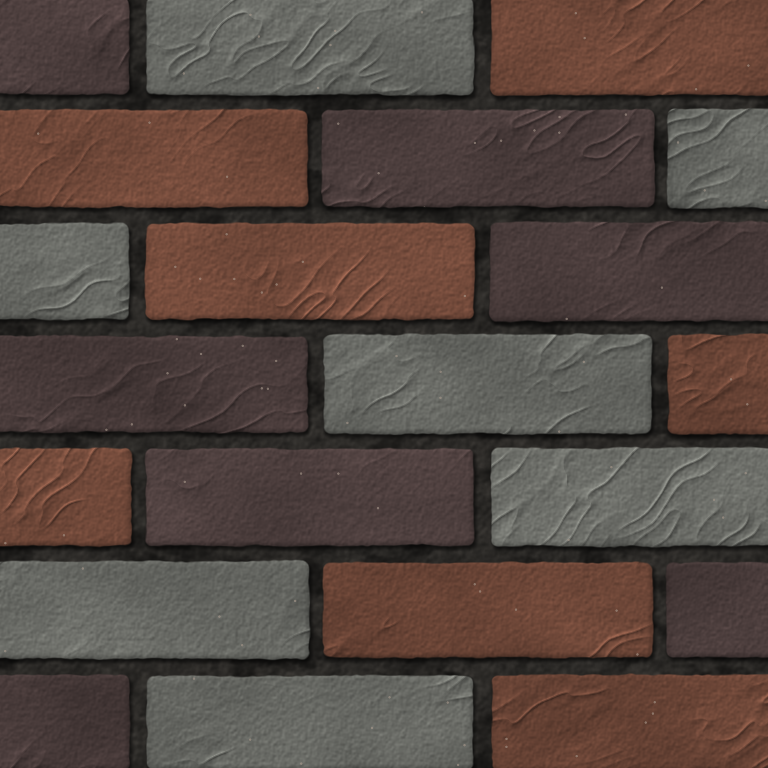
A WebGL 1 fragment shader for this texture:

```glsl
precision highp float;
// Draws staggered brickwork in grey, rust and plum with creased, grainy faces and dark mortar.

uniform vec2 u_resolution;

float hash(vec2 p) {
  vec3 q = fract(vec3(p.xyx) * 0.1031);
  q += dot(q, q.yzx + 33.33);
  return fract((q.x + q.y) * q.z);
}

float noise(vec2 p) {
  vec2 i = floor(p), f = fract(p);
  f = f * f * (3.0 - 2.0 * f);
  return mix(mix(hash(i), hash(i + vec2(1.0, 0.0)), f.x),
             mix(hash(i + vec2(0.0, 1.0)), hash(i + 1.0), f.x), f.y);
}

float fbm(vec2 p) {
  float sum = 0.0, amp = 0.5;
  for (int i = 0; i < 4; i++) {
    sum += amp * noise(p);
    p = mat2(1.6, 1.2, -1.2, 1.6) * p + 17.3;
    amp *= 0.5;
  }
  return sum;
}

float roundedBox(vec2 p, vec2 halfSize, float radius) {
  vec2 q = abs(p) - halfSize + radius;
  return length(max(q, 0.0)) + min(max(q.x, q.y), 0.0) - radius;
}

// Height of a brick face: leathery grain plus slanted creases in patches.
float faceHeight(vec2 p, float seed) {
  float grain = 0.65 * noise(p * 210.0) + 0.4 * noise(p * 330.0 + 9.0);
  vec2 s = p + seed * 13.0 + 0.02 * vec2(noise(p * 24.0 + seed), noise(p * 24.0 + 40.0));
  float angle = 0.35 + 0.5 * seed;
  float c = cos(angle), n = sin(angle);
  vec2 q = vec2(c * s.x + n * s.y, c * s.y - n * s.x);
  float fold = 1.0 - abs(2.0 * noise(q * vec2(14.0, 62.0)) - 1.0);
  float patchy = smoothstep(0.48, 0.8, noise(p * vec2(9.0, 13.0) + seed * 71.0));
  return grain + 2.3 * patchy * pow(fold, 4.0);
}

void main() {
  vec2 uv = gl_FragCoord.xy / u_resolution;
  float pixel = 1.0 / min(u_resolution.x, u_resolution.y);

  // Locate the brick: rows count from the top, every other row is shifted.
  float y = (1.0 - uv.y - 0.0592) / 0.147;
  float row = floor(y + 0.5);
  float odd = mod(row, 2.0);
  float x = (uv.x - mix(0.4036, 0.1862, odd)) / 0.449;
  float column = floor(x + 0.5);
  vec2 local = vec2(x - column, row - y) * vec2(0.449, 0.147);
  vec2 id = vec2(column, row) + 20.0;
  float seed = hash(id * 3.7);

  // Slightly uneven brick outline.
  vec2 halfSize = vec2(0.2145, 0.063) + 0.004 * (vec2(hash(id + 5.1), hash(id + 9.4)) - 0.5);
  float wobble = 0.0028 * (noise(uv * 45.0) - 0.5) + 0.0015 * (noise(uv * 140.0) - 0.5);
  float d = roundedBox(local, halfSize, 0.009) + wobble;

  // The three clay colours cycle along each row and step every two rows.
  float kind = mod(column + floor(row * 0.5) + 1.0 - 2.0 * odd + 12.0, 3.0);
  vec3 plum = vec3(0.285, 0.232, 0.228);
  vec3 grey = vec3(0.400, 0.405, 0.385);
  vec3 rust = vec3(0.415, 0.268, 0.212);
  vec3 clay = kind < 0.5 ? plum : (kind < 1.5 ? grey : rust);

  // Broad tone changes, then relief lit from the upper left.
  float tone = 0.94 + 0.12 * seed + 0.35 * (fbm(uv * vec2(8.0, 12.0) + seed * 30.0) - 0.47);
  float relief = faceHeight(uv, seed) - faceHeight(uv + vec2(-0.0016, 0.0022), seed);
  vec3 brick = clay * tone * (1.0 + clamp(0.26 * relief, -0.32, 0.36));
  brick *= 0.96 + 0.08 * noise(uv * 260.0);

  // Worn rim: pale along the top and left, dark along the bottom and right.
  float rim = smoothstep(-0.009, -0.001, d);
  float facing = clamp((local.y - halfSize.y + 0.01) * 120.0, 0.0, 1.0)
               - clamp((-local.y - halfSize.y + 0.009) * 120.0, 0.0, 1.0)
               - 0.6 * clamp((local.x - halfSize.x + 0.009) * 120.0, 0.0, 1.0);
  brick *= 1.0 + rim * (0.16 * facing - 0.06);

  // Sparse pale mineral specks.
  vec2 cell = floor(uv * 90.0);
  vec2 spot = 0.25 + 0.5 * vec2(hash(cell + 3.0), hash(cell + 8.0));
  float speck = step(0.988, hash(cell + 31.0))
              * (1.0 - smoothstep(0.08, 0.2, length(fract(uv * 90.0) - spot)));
  brick = mix(brick, vec3(0.66, 0.60, 0.55), 0.6 * speck);

  // Rough mortar with crumbly hollows and the bricks' cast shadow.
  float crumbs = fbm(uv * 75.0);
  float hollow = smoothstep(0.48, 0.68, fbm(uv * vec2(22.0, 34.0) + 50.0));
  vec3 mortar = vec3(0.172, 0.164, 0.153) * (0.68 + 0.66 * crumbs) * (1.0 - 0.38 * hollow);
  mortar *= 1.0 + 0.3 * (noise(uv * 190.0) - noise(uv * 190.0 + vec2(-0.4, 0.5)));
  float shadow = roundedBox(local - vec2(0.002, -0.004), halfSize, 0.009) + wobble;
  mortar *= mix(0.42, 1.0, smoothstep(-0.003, 0.005, shadow));

  float cover = 1.0 - smoothstep(-0.0008 - 0.5 * pixel, 0.0008 + 0.5 * pixel, d);
  gl_FragColor = vec4(mix(mortar, brick, cover), 1.0);
}
```
